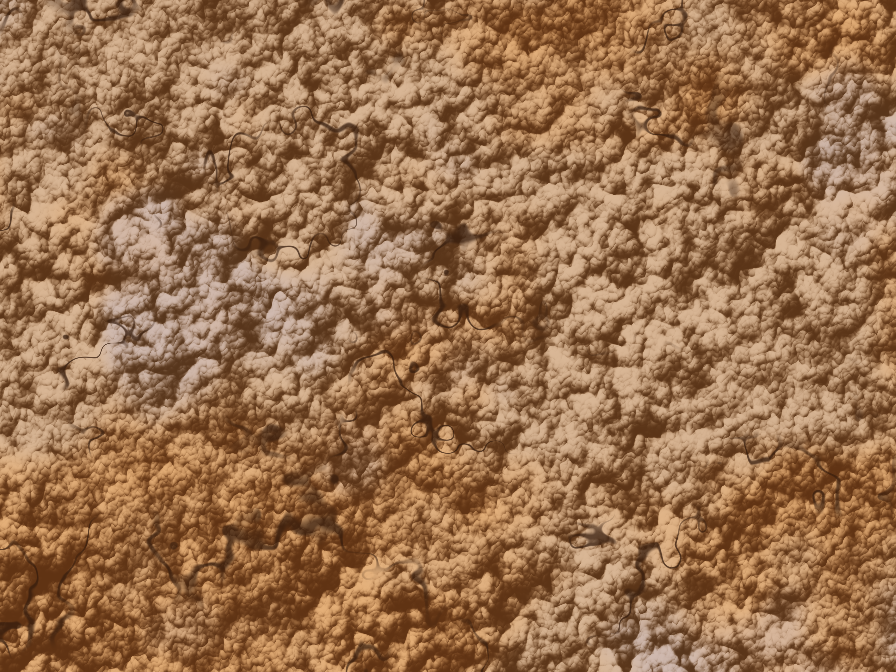
A WebGL 2 fragment shader for this texture:

```glsl
#version 300 es
precision highp float;
// A sunlit wall of dry, crumbling ochre earth. Soft cellular noise is summed over
// six sizes, from ledges to sand grains; each clod is lit by the slope of its dome.
// Thin jagged cracks, sheltered hollows and pale mineral stains are laid on top.

uniform vec2 u_resolution;
out vec4 fragColor;

// Colours
const vec3 SHADE = vec3(0.38, 0.22, 0.10);
const vec3 SUNLIT = vec3(0.85, 0.69, 0.53);
const vec3 MID_BOW = vec3(0.0, 0.01, 0.02);    // dip of the ramp at its middle
const vec3 CREVICE = vec3(0.21, 0.11, 0.05);
const vec3 OCHRE_TINT = vec3(1.04, 0.98, 0.87);
const vec3 DUST_TINT = vec3(0.98, 1.01, 1.07);
const vec3 MINERAL_TINT = vec3(0.96, 1.02, 1.18);

// Relief
const int LAYERS = 6;
const float LAYER_WEIGHT[LAYERS] = float[](0.36, 0.62, 0.90, 1.0, 0.90, 0.55);
const float LEDGE_FREQ = 5.0;                  // largest clods per canvas height
const float LAYER_RATIO = 1.95;
const float LAYER_TURN = 0.9;                  // radians between layers
const float EDGE_SHARPNESS = 14.0;
const float WARP = 0.25;
const vec2 STRETCH = vec2(1.1, 0.93);
const vec2 LIGHT = vec2(-0.45, 0.89);

// Tone
const float CAVITY = 0.8;
const float CLOD_VARIATION = 0.35;
const float HOLLOW_DEPTH = 0.75;
const float CONTRAST = 1.42;
const float EXPOSURE = 0.09;
const float CRACK_WIDTH = 0.035;
const float CRACK_STRENGTH = 0.75;

// Two random values in 0..1 for an integer cell
vec2 hash2(vec2 cell) {
    const uint MUL = 1664525u;
    uvec2 v = uvec2(ivec2(cell)) * MUL + 1013904223u;
    for (int i = 0; i < 2; i++) {
        v.x += v.y * MUL;
        v.y += v.x * MUL;
        v ^= v >> 16u;
    }
    return vec2(v & 0xffffu) / 65535.0;
}

float valueNoise(vec2 p) {
    vec2 c = floor(p), f = fract(p);
    f = f * f * (3.0 - 2.0 * f);
    float low = mix(hash2(c).x, hash2(c + vec2(1, 0)).x, f.x);
    float high = mix(hash2(c + vec2(0, 1)).x, hash2(c + vec2(1, 1)).x, f.x);
    return mix(low, high, f.y);
}

float fractalNoise(vec2 p) {
    return 0.55 * valueNoise(p) + 0.29 * valueNoise(p * 2.1 + 17.3)
         + 0.16 * valueNoise(p * 4.3 + 41.7);
}

// Soft cellular noise: xy = offset from clod centre, z = depth, w = clod random
vec4 clods(vec2 p) {
    vec2 cell = floor(p), f = p - cell;
    vec3 sum = vec3(0.0);
    float total = 0.0;
    for (int y = -1; y <= 1; y++) {
        for (int x = -1; x <= 1; x++) {
            vec2 g = vec2(x, y);
            vec2 centre = hash2(cell + g);
            vec2 offset = f - g - centre;
            float weight = exp(-EDGE_SHARPNESS * dot(offset, offset));
            sum += weight * vec3(offset, fract(7.0 * (centre.x + centre.y)));
            total += weight;
        }
    }
    return vec4(sum.xy / total, -log(total) / EDGE_SHARPNESS, sum.z / total);
}

// Summed lighting of all clod sizes; roughness scales the middle ones
float relief(vec2 p, float roughness) {
    float c = cos(LAYER_TURN), s = sin(LAYER_TURN);
    mat2 turn = mat2(c, s, -s, c);
    vec2 q = p * STRETCH * LEDGE_FREQ, light = LIGHT;
    float tone = 0.0;
    for (int i = 0; i < LAYERS; i++) {
        vec2 bend = WARP * (sin(q.yx * 1.9 + float(i)) + 0.5 * sin(q.yx * 4.3 + q));
        vec4 clod = clods(q + bend);
        float lit = dot(clod.xy, light) - CAVITY * (clod.z - 0.18)
                  + CLOD_VARIATION * (clod.w - 0.5);
        tone += lit * LAYER_WEIGHT[i] * (i > 0 && i < 4 ? roughness : 1.0);
        q = turn * q * LAYER_RATIO + 13.7;
        light = turn * light;
    }
    return tone;
}

void main() {
    vec2 p = gl_FragCoord.xy / u_resolution.y;

    // Broad patches: smooth slopes, sheltered hollows, mineral stains
    float roughness = mix(0.65, 1.35, smoothstep(0.3, 0.7, fractalNoise(p * 3.1 + 5.0)));
    float hollow = fractalNoise(p * vec2(3.4, 4.2) + 23.0);
    float mineral = smoothstep(0.60, 0.78, fractalNoise(p * 4.0 + 61.0));

    // Tone squeezed into 0..1, then coloured along the earth ramp
    float tone = relief(p, roughness) + HOLLOW_DEPTH * (hollow - 0.5) + EXPOSURE;
    float t = 0.5 + 0.54 * tanh(CONTRAST * tone);
    vec3 colour = mix(SHADE, SUNLIT, t) - MID_BOW * 4.0 * t * (1.0 - t);
    colour *= mix(OCHRE_TINT, DUST_TINT, smoothstep(0.25, 0.6, hollow));
    colour *= mix(vec3(1.0), MINERAL_TINT, mineral);

    // Broken cracks along the contour lines of a jagged noise
    vec2 jag = 0.5 * vec2(valueNoise(p * 42.0), valueNoise(p * 42.0 + 90.0));
    float ridge = abs(valueNoise(p * vec2(10.0, 6.5) + jag + 31.0) - 0.5);
    float broken = smoothstep(0.50, 0.68, fractalNoise(p * 7.0 + 77.0));
    float crack = broken * (1.0 - smoothstep(0.2 * CRACK_WIDTH, CRACK_WIDTH, ridge));
    colour = mix(colour, CREVICE, CRACK_STRENGTH * crack);

    fragColor = vec4(colour, 1.0);
}
```
